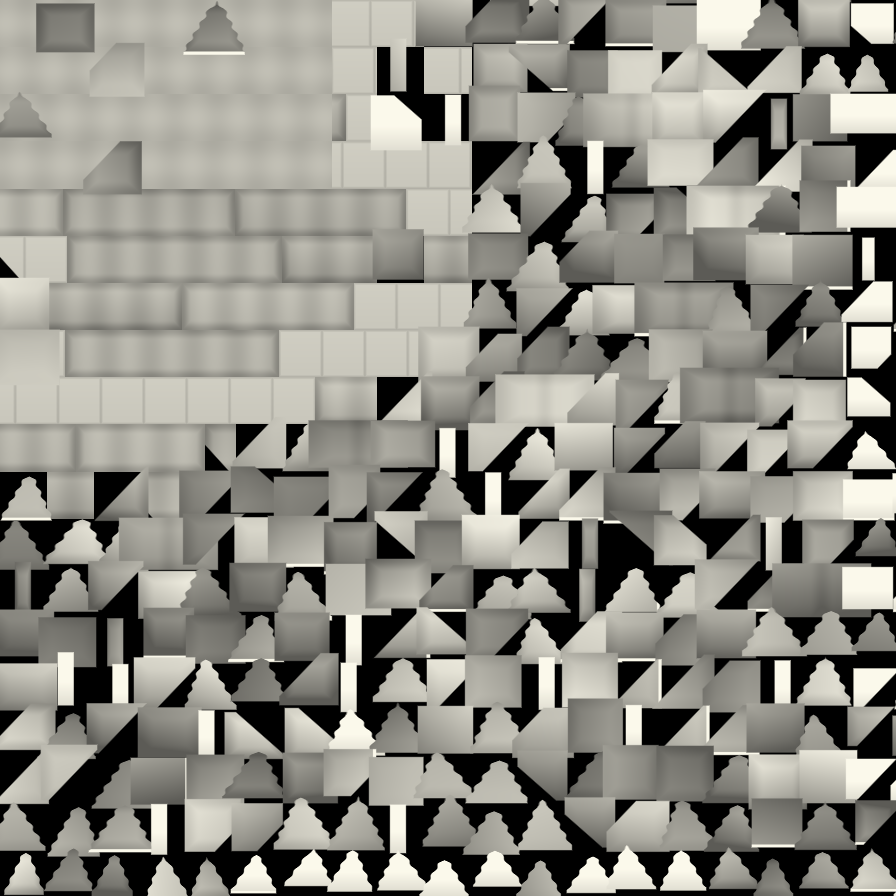
This pattern is drawn by a WebGL 2 fragment shader. Its source:

```glsl
#version 300 es
precision highp float;

uniform vec2 u_resolution;
out vec4 outColor;

#define CELLS 19.0
#define JITTER 0.26
#define TONE_DARK 0.47
#define TONE_LIGHT 0.85
#define FLAT_TONE 0.80
#define BAND_TONE 0.69
#define NOTCH_SHARE 0.07
#define STRAY_SHARE 0.09
#define RIM_SHARE 0.17
#define TINT vec3(1.0, 0.99, 0.935)

const float TAU = 6.2831853;

float hash(vec2 cell, float salt) {
  vec3 v = fract(vec3(cell, salt) * vec3(0.1031, 0.1030, 0.0973) + 0.17);
  v += dot(v, v.yzx + 33.33);
  return fract((v.x + v.y) * v.z);
}

// Upper left zone of aligned strips, with a ragged border
bool isCalm(vec2 cell) {
  vec2 p = (cell + 0.5) / CELLS;
  float ragged = 0.14 * hash(cell, 1.0);
  return p.x + ragged < 0.56 && p.y > 0.40 + 0.5 * max(p.x - 0.2, 0.0) + ragged * 0.5;
}

float coverage(float dist, float pixel) {
  return clamp(0.5 - dist / pixel, 0.0, 1.0);
}

// Rows of tiles: pale ones with crisp seams, grey ones with soft bands
float stripTone(vec2 p, float pixel) {
  float row = floor(p.y);
  vec2 rowId = vec2(row, 7.0);
  float len = 3.0 + floor(4.0 * hash(rowId, 2.0));
  float x = p.x * 1.1 + 5.0 * hash(rowId, 3.0);
  vec2 segment = vec2(floor(x / len), row);
  vec2 tileId = vec2(floor(x), row);
  vec2 f = fract(vec2(x, p.y));

  vec2 toEdge = min(f, 1.0 - f);
  float seam = coverage(min(toEdge.x, toEdge.y) - 0.03, pixel * 1.5);
  float flatTone = FLAT_TONE - 0.09 * seam + 0.03 * (f.y - 0.5);

  float slope = 0.34 * (hash(segment, 4.0) - 0.35);
  float endDist = min(fract(x / len), 1.0 - fract(x / len)) * len;
  float banded = BAND_TONE + 0.06 * (hash(segment, 5.0) - 0.5)
    + slope * (f.y - 0.5) - 0.035 * cos(TAU * f.x)
    - 0.13 * smoothstep(0.22, 0.0, min(endDist, toEdge.y));
  float tone = hash(segment, 6.0) < 0.45 ? flatTone : banded;

  // One broad, nearly even sheet in the corner
  bool sheet = p.x < 0.37 * CELLS && row > 0.77 * CELLS;
  if (sheet) tone = 0.715 - 0.018 * cos(TAU * f.x) - 0.025 * cos(TAU * f.y);

  // Black corner notches
  float share = sheet ? NOTCH_SHARE * 0.6 : NOTCH_SHARE;
  float size = mix(0.35, 1.1, hash(tileId, 8.0));
  float notch = coverage((f.x + f.y - size) * 0.707, pixel);
  return tone * (1.0 - notch * step(hash(tileId, 9.0), share));
}

// Loose piece around its cell centre: x is tone, y is signed distance
vec2 piece(vec2 q, vec2 cell) {
  float kind = hash(cell, 11.0);
  float variant = hash(cell, 12.0);
  bool bottom = cell.y < 1.0;
  bool border = bottom || cell.x > CELLS - 1.5;
  kind += 0.16 * smoothstep(0.45, 0.1, cell.y / CELLS);
  if (bottom) kind = 0.8;
  bool sliver = kind > 0.96 && kind < 1.02;

  vec2 halfSize = mix(vec2(0.53, 0.49), vec2(0.70, 0.59),
                      vec2(hash(cell, 13.0), hash(cell, 14.0)));
  if (kind < 0.08) halfSize.x = 1.05;
  if (sliver) halfSize.x = 0.17;
  if (border) halfSize *= vec2(0.78, 0.82);
  vec2 u = q / halfSize;
  vec2 a = abs(u);
  float dist = max(abs(q.x) - halfSize.x, abs(q.y) - halfSize.y);

  if (kind > 0.36 && kind < 0.73) {
    // Slanted cut, mostly rising to the right
    float side = variant < 0.55 ? 1.0 : -1.0;
    vec2 normal = hash(cell, 15.0) < 0.78 ? vec2(-0.72, 0.69) : vec2(0.66, 0.75);
    float reach = mix(0.02, 0.42, hash(cell, 16.0));
    dist = max(dist, side * dot(q, normal) - reach);
  } else if (kind >= 0.73 && !sliver) {
    // Faceted cap on a flat base
    float lean = u.x + 0.3 * (variant - 0.5) * (u.y + 1.0);
    float wobble = 0.025 * sin(q.y * 27.0 + variant * TAU);
    float steep = 0.85 * abs(lean) + 0.42 * u.y - 0.48;
    float shallow = 0.62 * abs(lean) + 0.75 * u.y - 0.66;
    dist = max(dist, max(steep, shallow) * 0.6 + wobble);
  }

  // Soft slope across the piece, darker toward its edges
  float tone = mix(TONE_DARK, TONE_LIGHT, hash(cell, 17.0));
  tone += 0.17 * u.y * (hash(cell, 18.0) - 0.35) * 1.6;
  tone += 0.16 * u.x * (hash(cell, 19.0) - 0.5);
  tone -= 0.15 * smoothstep(0.45, 1.0, max(a.x, a.y)) * hash(cell, 20.0);
  if (kind < 0.08) tone -= 0.05 * smoothstep(0.25, 0.0, a.x);

  float whiteShare = border ? 0.6 : (sliver ? 0.7 : 0.025);
  if (hash(cell, 21.0) < whiteShare) tone = 1.0 + 0.12 * u.y;

  // Glowing strip along the base or the right side
  float rim = hash(cell, 22.0);
  float along = rim < RIM_SHARE * 0.6 ? -u.y : u.x;
  if (rim < RIM_SHARE) tone = mix(tone, 1.0, smoothstep(0.85, 0.91, along));
  return vec2(clamp(tone, 0.36, 0.985), dist);
}

void main() {
  vec2 p = gl_FragCoord.xy / u_resolution * CELLS;
  float pixel = 1.3 * CELLS / min(u_resolution.x, u_resolution.y);
  vec2 home = floor(p);
  float tone = isCalm(home) ? stripTone(p, pixel) : 0.0;

  // Lower rows overlap the ones above
  for (int j = 1; j >= -1; j--) {
    for (int i = -1; i <= 1; i++) {
      vec2 cell = home + vec2(i, j);
      if (cell.x < 0.0 || cell.y < 0.0) continue;
      if (isCalm(cell) && hash(cell, 30.0) > STRAY_SHARE) continue;
      vec2 offset = (vec2(hash(cell, 31.0), hash(cell, 32.0)) - 0.5) * JITTER;
      vec2 shape = piece(p - cell - 0.5 - offset, cell);
      tone = mix(tone, shape.x, coverage(shape.y, pixel));
    }
  }
  outColor = vec4(TINT * tone, 1.0);
}
```
